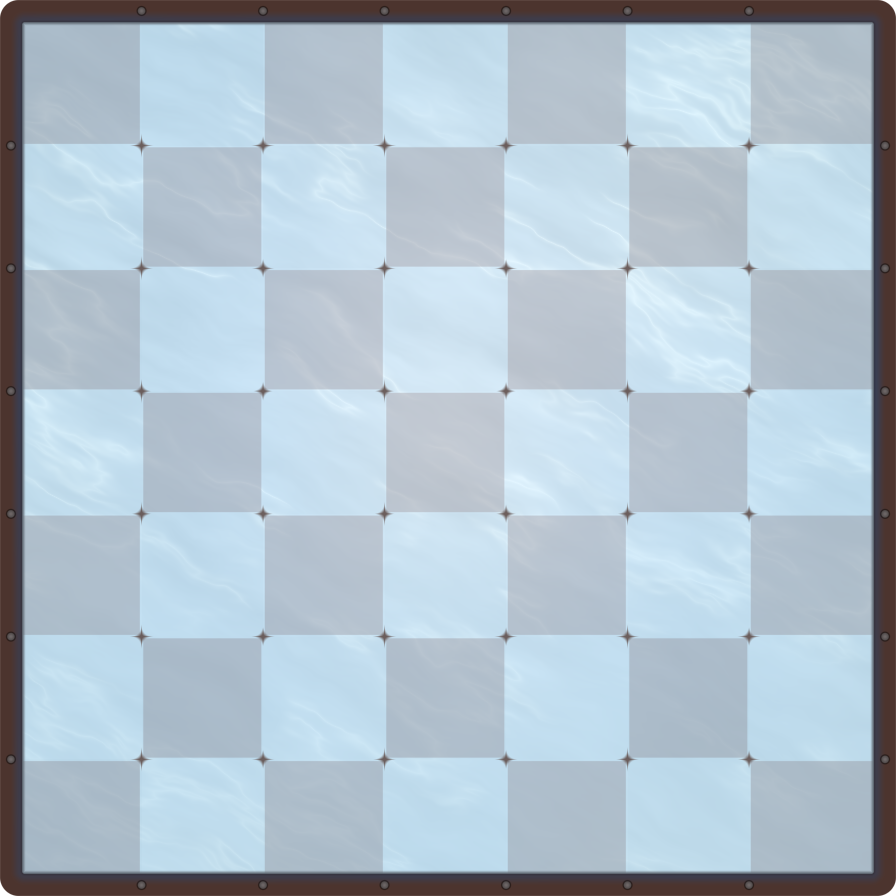
A Shadertoy shader for this pattern:

```glsl
const vec2 GRID_CENTER = vec2(0.497, 0.495);
const vec2 PITCH = vec2(0.1356, 0.137);
const float TILES = 7.0;
const float SEAM = 0.0019;          // light tiles overlap dark ones by this much
const float FRAME_WIDTH = 0.0247;
const float CORNER_RADIUS = 0.021;
const float RIM_WIDTH = 0.0045;
const float RIVET_INSET = 0.0122;
const float RIVET_RADIUS = 0.0047;
const float STAR_LENGTH = 0.0165;
const vec2 STREAK_SCALE = vec2(8.0, 34.0);

const vec3 LIGHT_TILE = vec3(0.735, 0.850, 0.915);
const vec3 DARK_TILE = vec3(0.665, 0.730, 0.780);
const vec3 CENTER_GLOW = vec3(0.075, 0.045, 0.040);
const vec3 WOOD = vec3(0.300, 0.205, 0.180);
const vec3 NAVY = vec3(0.225, 0.245, 0.325);
const vec3 RIM = vec3(0.400, 0.440, 0.480);
const vec3 RIVET = vec3(0.390, 0.365, 0.365);
const vec3 STAR = vec3(0.400, 0.340, 0.330);
const vec3 OUTSIDE = vec3(1.0);

float hash(vec2 p) {
    return fract(sin(dot(p, vec2(127.1, 311.7))) * 43758.5453);
}

float noise(vec2 p) {
    vec2 i = floor(p), f = fract(p);
    f = f * f * (3.0 - 2.0 * f);
    return mix(mix(hash(i), hash(i + vec2(1, 0)), f.x),
               mix(hash(i + vec2(0, 1)), hash(i + vec2(1, 1)), f.x), f.y);
}

float fbm(vec2 p) {
    float sum = 0.0, amp = 0.5;
    for (int i = 0; i < 4; i++) {
        sum += amp * noise(p);
        p = p * 2.03 + 17.3;
        amp *= 0.5;
    }
    return sum / 0.9375;
}

float roundedBox(vec2 p, float halfSize, float radius) {
    vec2 q = abs(p) - halfSize + radius;
    return length(max(q, 0.0)) + min(max(q.x, q.y), 0.0) - radius;
}

// Wispy ridges running down to the right; x = soft shading, y = bright crests
vec2 streaks(vec2 p) {
    vec2 q = mat2(0.88, 0.47, -0.47, 0.88) * p;
    q = vec2(dot(p, vec2(0.88, -0.47)), dot(p, vec2(0.47, 0.88)));
    q.y += 0.035 * (fbm(p * 13.0) - 0.5);
    float soft = fbm(q * STREAK_SCALE);
    float ridge = 1.0 - abs(2.0 * fbm(q * STREAK_SCALE * 0.8 + 31.0) - 1.0);
    float patches = smoothstep(0.35, 0.7, noise(p * 14.0 + 5.0));
    return vec2(soft - 0.5, pow(ridge, 9.0) * patches);
}

vec3 board(vec2 p, vec2 cell, vec2 toJunction, float aa) {
    // Checker as a signed distance to the nearest seam, positive on dark tiles
    vec2 id = clamp(floor(cell), 0.0, TILES - 1.0);
    float parity = 1.0 - 2.0 * mod(id.x + id.y, 2.0);
    float seam = parity * min(abs(toJunction.x), abs(toJunction.y));
    float dark = smoothstep(-aa, aa, seam - SEAM);
    vec3 col = mix(LIGHT_TILE, DARK_TILE, dark);

    // Pale centre, slow tint drift and per-tile variation
    col += CENTER_GLOW * exp(-7.0 * dot(p - vec2(0.5, 0.58), p - vec2(0.5, 0.58)));
    col += vec3(0.030, 0.012, -0.008) * (noise(p * 4.0 + 3.0) - 0.5);
    col += 0.012 * (hash(id + 9.0) - 0.5);

    // Surface streaks, fainter low down and on dark tiles
    vec2 wisps = streaks(p) * mix(0.55, 1.0, smoothstep(0.1, 0.7, p.y));
    col += wisps.x * mix(0.075, 0.045, dark);
    col += wisps.y * vec3(0.075, 0.060, 0.040) * mix(1.0, 0.5, dark);

    // Four-pointed stars with fading tips
    vec2 root = sqrt(abs(toJunction));
    float reach = (root.x + root.y) * (root.x + root.y) / STAR_LENGTH;
    return mix(col, STAR, 0.95 * (1.0 - smoothstep(0.2, 1.0, reach)));
}

vec3 frame(vec2 p, float inner, vec2 toJunction, float aa) {
    // Wood with a navy shade along the inner edge
    float shade = 1.0 - smoothstep(0.002, 0.014, inner);
    vec3 col = mix(WOOD, NAVY, shade * (0.65 + 0.35 * noise(p * 9.0)));
    col *= mix(0.85, 1.0, smoothstep(0.0, 0.003, inner));

    // Rivets aligned with the seams
    vec2 inset = min(p, 1.0 - p) - RIVET_INSET;
    float rivet = min(length(vec2(toJunction.x, inset.y)),
                      length(vec2(inset.x, toJunction.y)));
    col *= mix(0.55, 1.0, smoothstep(RIVET_RADIUS, RIVET_RADIUS + 0.0018, rivet));
    vec3 metal = RIVET * (1.1 - 0.3 * smoothstep(0.0, RIVET_RADIUS, rivet));
    return mix(metal, col, smoothstep(-aa, aa, rivet - RIVET_RADIUS + 0.0005));
}

void mainImage(out vec4 fragColor, in vec2 fragCoord) {
    vec2 p = fragCoord / iResolution.xy;
    float aa = 0.75 / min(iResolution.x, iResolution.y);

    vec2 cell = (p - GRID_CENTER) / PITCH + 0.5 * TILES;
    vec2 toJunction = (cell - clamp(round(cell), 1.0, TILES - 1.0)) * PITCH;
    float inner = roundedBox(p - 0.5, 0.5 - FRAME_WIDTH, 0.003);
    float outer = roundedBox(p - 0.5, 0.5, CORNER_RADIUS);

    vec3 col = board(p, cell, toJunction, aa);
    col = mix(col, RIM, smoothstep(-RIM_WIDTH, 0.0, inner));
    col = mix(col, frame(p, inner, toJunction, aa), smoothstep(-aa, aa, inner));
    col = mix(col, OUTSIDE, smoothstep(-aa, aa, outer));
    fragColor = vec4(col, 1.0);
}
```
